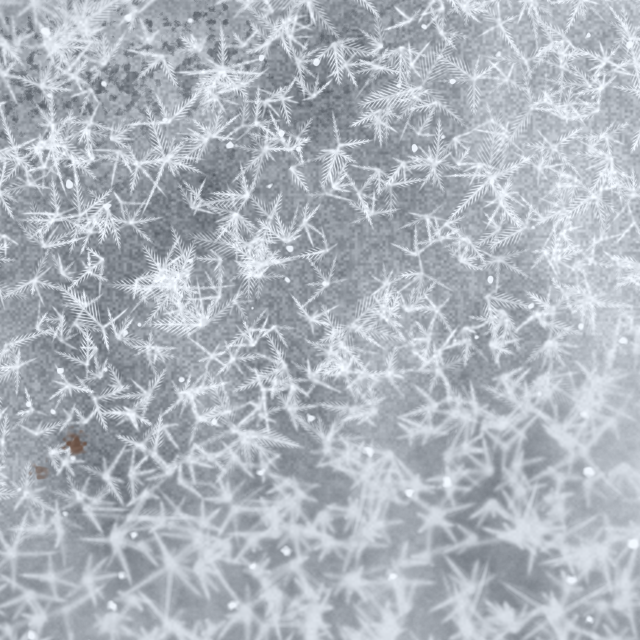
A three.js fragment shader for this texture:

```glsl
// Feathery frost crystals on cold grey glass, seen with a shallow band of focus.
varying vec2 vUv;

const vec3 COOL_TINT = vec3(0.0, 0.025, 0.056);
const vec3 RUST = vec3(0.40, 0.29, 0.23);
const float GLASS_TONE = 0.565;
const float ICE_SHARP = 0.93;
const float ICE_SOFT = 0.86;
const float BEAD_TONE = 0.97;
const float SPINE_WIDTH = 0.0020;
const float BARB_WIDTH = 0.0011;
const float BARB_SPACING = 0.0078;
const float BARB_LEAN = 1.35;
const float MIN_BLUR = 0.0003;
const float MAX_BLUR = 0.0043;
const float COARSEST_GRID = 8.0;
const float GRID_STEP = 3.0;
const float BEAD_GRID = 14.0;
const float TAU = 6.28318;

float hash(vec2 p) {
  return fract(sin(dot(p, vec2(127.1, 311.7))) * 43758.545);
}

float noise(vec2 p) {
  vec2 i = floor(p);
  vec2 f = fract(p);
  f = f * f * (3.0 - 2.0 * f);
  return mix(mix(hash(i), hash(i + vec2(1.0, 0.0)), f.x),
             mix(hash(i + vec2(0.0, 1.0)), hash(i + 1.0), f.x), f.y);
}

float fbm(vec2 p) {
  float sum = 0.0;
  float gain = 0.5;
  for (int i = 0; i < 5; i++) {
    sum += gain * noise(p);
    p = p * 2.03 + 17.3;
    gain *= 0.5;
  }
  return sum;
}

// The focus band climbs gently from left to right.
float focusBlur(vec2 p) {
  float away = abs(p.y - 0.57 - 0.28 * p.x);
  return mix(MIN_BLUR, MAX_BLUR, smoothstep(0.13, 0.62, away));
}

// Upper left corner of the glass, where frost is thin and dirt shows.
float bareCorner(vec2 p) {
  return 1.0 - smoothstep(0.10, 0.55, length((p - vec2(0.15, 1.0)) * vec2(0.8, 1.2)));
}

// How likely frost is to grow: it gathers in loose clumps.
float growth(vec2 p) {
  return 0.46 + 0.44 * noise(p * 9.0 + 3.0) - 0.22 * bareCorner(p);
}

// One needle along +x: a spine narrowing to a point, with short slanted barbs.
float needle(vec2 p, float len, float bend, float feather, float blur) {
  p.y += bend * p.x * p.x / len;
  float side = abs(p.y);
  float along = clamp(p.x / len, 0.0, 1.0);
  float ends = smoothstep(-2.0 * blur - 0.001, blur, p.x) * (1.0 - smoothstep(0.7, 1.0, along));
  float width = (SPINE_WIDTH + blur * 0.9) * (1.35 - 0.8 * along);
  float defocus = smoothstep(0.0008, 0.0040, blur);
  float spine = exp(-side * side / (width * width)) * mix(1.0, 0.82, defocus);

  float root = p.x - side * BARB_LEAN;
  float reach = feather * max(len - root, 0.0) + 0.0005;
  float inside = (1.0 - smoothstep(reach * 0.5, reach, side))
               * smoothstep(0.0, 0.008, root) * (1.0 - smoothstep(0.7, 0.95, root / len));
  float gap = abs(fract(root / BARB_SPACING) - 0.5) * BARB_SPACING * 0.6;
  float barbWidth = BARB_WIDTH + blur * 0.35;
  float barb = exp(-gap * gap / (barbWidth * barbWidth));
  barb = mix(barb * 0.9, 0.30, defocus) * inside;
  return max(spine * ends, barb);
}

// A fan of needles grown from one seed.
float crystal(vec2 p, vec2 seed, float size, float blur) {
  float clear = 1.0;
  float turn = hash(seed + 3.1) * TAU;
  float spread = mix(0.40, 1.0, hash(seed + 5.7)) * TAU;
  float count = 3.0 + floor(4.0 * hash(seed + 8.2));
  for (int i = 0; i < 6; i++) {
    float k = float(i);
    if (k >= count) break;
    float h = hash(seed + k * 1.37 + 11.0);
    float a = turn + spread * (k + 0.8 * h) / count;
    vec2 q = vec2(cos(a) * p.x + sin(a) * p.y, cos(a) * p.y - sin(a) * p.x);
    float len = size * mix(0.35, 0.97, hash(seed + k * 2.71 + 19.0));
    float bend = 0.24 * (hash(seed + k + 29.0) - 0.5);
    float feather = mix(0.05, 0.28, hash(seed + k + 37.0));
    clear *= 1.0 - needle(q, len, bend, feather, blur) * mix(0.45, 1.0, h);
  }
  return 1.0 - clear;
}

float frostLayer(vec2 p, vec2 shift, float grid, float blur) {
  float clear = 1.0;
  vec2 home = floor((p + shift) * grid);
  for (int j = -1; j <= 1; j++) {
    for (int i = -1; i <= 1; i++) {
      vec2 id = home + vec2(float(i), float(j));
      vec2 seed = id + grid * 7.0;
      vec2 center = (id + vec2(hash(seed), hash(seed + 41.0))) / grid - shift;
      vec2 d = p - center;
      if (length(d) < 1.0 / grid && hash(seed + 53.0) < growth(center))
        clear *= 1.0 - crystal(d, seed, 1.0 / grid, blur);
    }
  }
  return 1.0 - clear;
}

// Tiny frozen droplets, slightly lumpy.
float beads(vec2 p, float blur) {
  float cover = 0.0;
  float lump = 0.005 * (noise(p * 150.0) - 0.5);
  for (int j = -1; j <= 1; j++) {
    for (int i = -1; i <= 1; i++) {
      vec2 id = floor(p * BEAD_GRID) + vec2(float(i), float(j));
      vec2 center = (id + vec2(hash(id + 61.0), hash(id + 67.0))) / BEAD_GRID;
      float radius = mix(0.002, 0.005, hash(id + 71.0)) + blur * 0.5;
      float soft = 0.0015 + blur * 0.6;
      float d = length(p - center) + lump;
      float bead = 1.0 - smoothstep(radius - soft, radius + soft, d);
      cover = max(cover, bead * step(hash(id + 73.0), 0.36));
    }
  }
  return cover;
}

float rustFlake(vec2 p, vec2 center, float radius) {
  float d = length(p - center) + 0.018 * (noise(p * 150.0) - 0.5);
  return 1.0 - smoothstep(radius * 0.3, radius * 1.3, d);
}

void main() {
  vec2 p = vUv;
  float blur = focusBlur(p);
  float sharp = 1.0 - smoothstep(0.0005, 0.0040, blur);

  // Glass: cloudy, paler at the upper right, grimy at the upper left.
  float tone = GLASS_TONE + 0.34 * (fbm(p * vec2(6.5, 4.5) + 9.0) - 0.48);
  tone += 0.13 * smoothstep(0.55, 1.0, p.x + 0.4 * (p.y - 0.65));
  tone += 0.12 * (fbm(p * 70.0) - 0.48);
  float dirt = smoothstep(0.46, 0.68, fbm(p * 85.0) + 0.35 * (noise(p * 9.0) - 0.5));
  tone += bareCorner(p) * (0.03 - 0.20 * dirt);

  // Frost, from large plumes to small stars.
  float clear = 1.0;
  for (int i = 0; i < 4; i++) {
    float k = float(i);
    vec2 shift = vec2(0.173, 0.291) * k;
    clear *= 1.0 - 0.92 * frostLayer(p, shift, COARSEST_GRID + GRID_STEP * k, blur);
  }
  tone = mix(tone, mix(ICE_SOFT, ICE_SHARP, sharp), 1.0 - clear);

  // Crisp granular sparkle where in focus.
  tone += mix(0.03, 0.17, sharp) * (noise(p * 230.0) - 0.5);
  tone = mix(tone, BEAD_TONE, 0.9 * beads(p, blur));

  vec3 color = vec3(tone) + COOL_TINT;
  float rust = max(rustFlake(p, vec2(0.117, 0.308), 0.017),
                   rustFlake(p, vec2(0.062, 0.266), 0.013) * 0.6);
  color = mix(color, RUST, rust * 0.85);
  gl_FragColor = vec4(clamp(color, 0.0, 1.0), 1.0);
}
```
